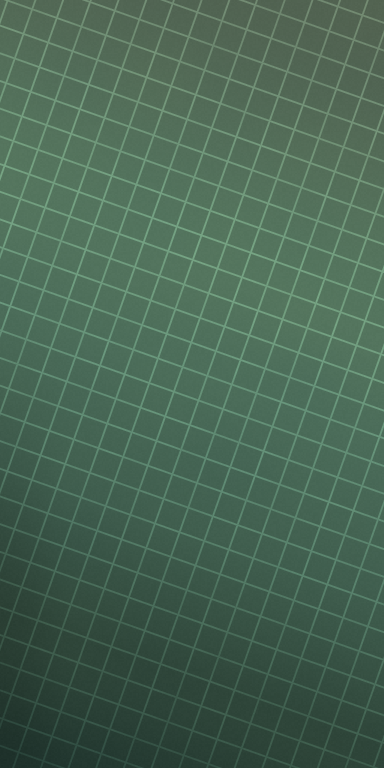
Reproduce this pattern procedurally as a Shadertoy shader.

```glsl
// Tilted fine square grid on a green board, lit by a soft diagonal gradient.

// Lengths are in canvas widths
const float TILT       = 0.340;              // grid rotation, radians
const float CELL       = 0.068;              // grid spacing
const vec2  PHASE      = vec2(0.472, 0.806); // grid offset, in cells
const float LINE_WIDTH = 0.0048;
const float LINE_GAIN  = 1.37;               // line brightness over the board
const float LINE_WEAR  = 0.10;               // brightness variation along lines
const float TINT       = 0.025;              // broad mottling of the board
const float GRAIN      = 0.012;              // fine speckle
const float GRAIN_SIZE = 256.0;              // speckles per canvas width
const float EDGE_SHADE = 0.10;               // darkening at the left edge

// Board colours from the shaded corner to the far corner
const vec3 DEEP  = vec3(0.130, 0.212, 0.182);
const vec3 DARK  = vec3(0.182, 0.272, 0.225);
const vec3 TEAL  = vec3(0.250, 0.368, 0.307);
const vec3 GREEN = vec3(0.297, 0.427, 0.352);
const vec3 LIGHT = vec3(0.328, 0.457, 0.368);
const vec3 OLIVE = vec3(0.320, 0.387, 0.318);

float hash(vec2 p) {
    vec3 q = fract(vec3(p.xyx) * 0.1031);
    q += dot(q, q.yzx + 33.33);
    return fract((q.x + q.y) * q.z);
}

float valueNoise(vec2 p) {
    vec2 i = floor(p), f = fract(p);
    f = f * f * (3.0 - 2.0 * f);
    float low  = mix(hash(i), hash(i + vec2(1, 0)), f.x);
    float high = mix(hash(i + vec2(0, 1)), hash(i + vec2(1, 1)), f.x);
    return mix(low, high, f.y);
}

// Board colour along the light direction
vec3 boardColor(float t) {
    vec3 c = mix(DEEP, DARK, smoothstep(0.0, 0.38, t));
    c = mix(c, TEAL,  clamp((t - 0.38) / 0.37, 0.0, 1.0));
    c = mix(c, GREEN, clamp((t - 0.75) / 0.38, 0.0, 1.0));
    c = mix(c, LIGHT, smoothstep(1.13, 1.42, t));
    return mix(c, OLIVE, smoothstep(1.42, 2.20, t));
}

// Coverage of the grid lines, antialiased over one pixel
float gridLines(vec2 q, float pixel) {
    vec2 cell = fract(q / CELL - PHASE + 0.5) - 0.5;
    vec2 dist = abs(cell) * CELL;
    vec2 cover = clamp((0.5 * LINE_WIDTH - dist) / pixel + 0.5, 0.0, 1.0);
    return max(cover.x, cover.y);
}

void mainImage(out vec4 fragColor, in vec2 fragCoord) {
    vec2 p = fragCoord / iResolution.x;
    float c = cos(TILT), s = sin(TILT);
    vec2 q = vec2(c * p.x - s * p.y, s * p.x + c * p.y);

    // Board with soft shading and mottling
    vec3 color = boardColor(q.y);
    color *= 1.0 - EDGE_SHADE * (1.0 - smoothstep(0.0, 0.2, p.x))
                 * (1.0 - smoothstep(0.5, 1.3, p.y));
    float mottle = valueNoise(p * 5.0 + 17.0) - 0.5;
    color *= 1.0 + TINT * mottle * vec3(1.5, 1.0, 0.3);

    // Lines with slight wear
    float wear = LINE_WEAR * (valueNoise(q * 16.0 + 40.0) - 0.5);
    float lines = gridLines(q, 1.0 / iResolution.x);
    color *= mix(1.0, LINE_GAIN + wear, lines);

    // Fine speckle
    color += GRAIN * (hash(floor(p * GRAIN_SIZE)) - 0.5);
    fragColor = vec4(color, 1.0);
}
```
